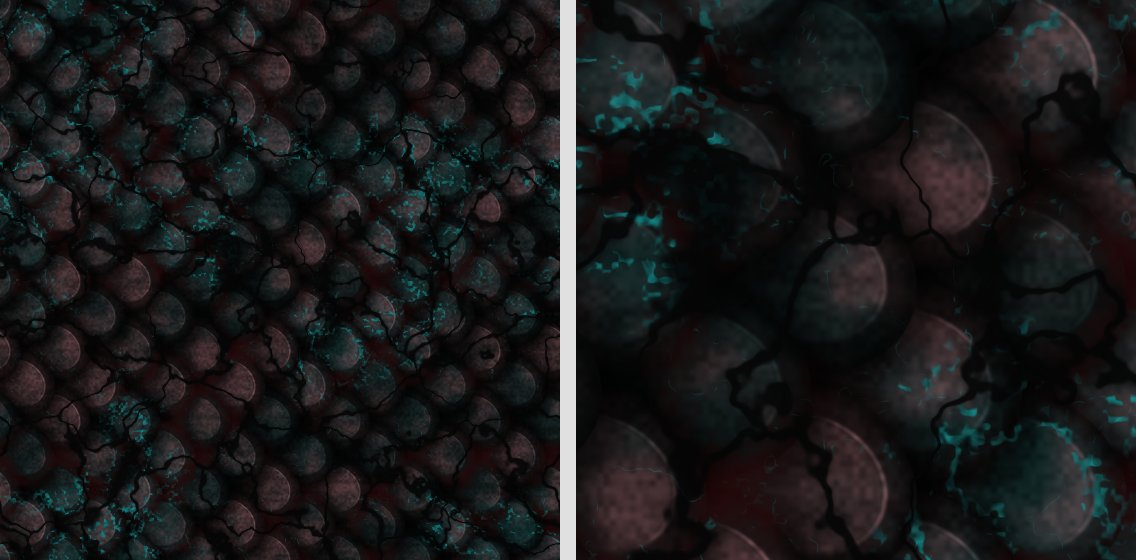
Left: the whole. Right: its middle third, enlarged.
Give the GLSL for this texture, as a WebGL 2 fragment shader.

```glsl
#version 300 es
precision highp float;
// Dark overlapping hide scales pointing right, on a staggered 8 by 8 lattice.
// Half columns are painted right to left so each scale covers its right neighbours;
// periodic noise then adds dust, grain, teal flecks and a web of dark cracks.
#define REPEATS 8.0
#define TILT 0.13
#define FIRST_CENTER vec2(0.25, 0.53)
#define CRACK_CELLS 7.0
#define CRACK_WIDTH 0.075
#define FLECK_AMOUNT 0.95
#define GAP_COLOR vec3(0.022, 0.023, 0.024)
#define SLATE_COLOR vec3(0.085, 0.135, 0.135)
#define DUST_COLOR vec3(0.270, 0.185, 0.195)
#define TEAL_COLOR vec3(0.070, 0.460, 0.460)
#define RED_COLOR vec3(0.100, 0.012, 0.015)

uniform vec2 u_resolution;
out vec4 fragColor;

float hash(vec2 p) {
    vec3 q = fract(vec3(p.xyx) * 0.1031);
    q += dot(q, q.yzx + 33.33);
    return fract((q.x + q.y) * q.z);
}

// Value noise that wraps after "period" lattice steps
float noise(vec2 p, vec2 period) {
    vec2 i = floor(p), f = fract(p);
    f = f * f * (3.0 - 2.0 * f);
    vec2 a = mod(i, period), b = mod(i + 1.0, period);
    return mix(mix(hash(a), hash(vec2(b.x, a.y)), f.x),
               mix(hash(vec2(a.x, b.y)), hash(b), f.x), f.y);
}

float fbm(vec2 uv, float cells) {
    float sum = 0.0, amp = 0.516;
    for (int i = 0; i < 5; i++) {
        sum += amp * noise(uv * cells + float(i) * 17.3, vec2(cells));
        cells *= 2.0;
        amp *= 0.5;
    }
    return sum;
}

// Gap between nearest and second nearest cell point: zero along a crack
float crackDistance(vec2 p) {
    vec2 cell = floor(p);
    float nearest = 9.0, second = 9.0;
    for (int y = -1; y <= 1; y++)
    for (int x = -1; x <= 1; x++) {
        vec2 c = cell + vec2(x, y), id = mod(c, CRACK_CELLS);
        float d = distance(p, c + vec2(hash(id + 3.7), hash(id + 41.2)));
        second = min(second, max(nearest, d));
        nearest = min(nearest, d);
    }
    return second - nearest;
}

// Colour of one scale; d is measured from its centre in lattice units
vec3 scaleColor(vec2 d, float outer, float seed, float dust, float texture1) {
    vec2 radius = vec2(d.x > 0.0 ? 0.41 : 0.52, 0.325 + 0.025 * seed);
    float inner = length(d / radius);
    float dome = 1.0 - smoothstep(0.86, 1.04, inner);
    float light = mix(0.35, 1.0, smoothstep(-0.45, 0.25, d.x));
    float pink = smoothstep(0.30, 0.85, dust * 0.75 + seed * 0.42);
    vec3 base = mix(SLATE_COLOR, DUST_COLOR, pink) * texture1;
    float edge = 1.0 - smoothstep(0.78, 1.0, outer);
    vec3 col = base * light * mix(0.22 + 0.25 * edge, 1.12, dome);
    // Thin lit crescent on the tip
    float rim = 1.0 - smoothstep(0.0, 0.05, abs(inner - 0.95));
    rim *= smoothstep(0.05, 0.35, d.x + 0.3 * d.y);
    return col + rim * base * (0.35 + 0.5 * seed);
}

void main() {
    vec2 uv = gl_FragCoord.xy / u_resolution;
    vec2 p = uv * REPEATS;
    float pixel = REPEATS / min(u_resolution.x, u_resolution.y);

    // Surface noises shared by all parts
    float dust = fbm(uv, 22.0);
    float grain = noise(uv * 256.0, vec2(256.0));
    float streak = noise(uv * vec2(18.0, 150.0), vec2(18.0, 150.0));
    float texture1 = 0.50 + 0.40 * grain + 0.25 * streak + 0.5 * (dust - 0.5);

    // Scales, from the lowest layer on the right to the top one on the left
    vec3 col = GAP_COLOR;
    float halfColumn = floor((p.x - FIRST_CENTER.x) * 2.0);
    for (int k = 2; k >= -1; k--) {
        float column = halfColumn + float(k);
        float shift = mod(column, 2.0) * 0.5;
        float dx = p.x - FIRST_CENTER.x - column * 0.5;
        float y = p.y + TILT * dx - FIRST_CENTER.y - shift;
        float row = floor(y + 0.5);
        float seed = hash(mod(vec2(column, row), vec2(2.0 * REPEATS, REPEATS)) + 5.3);
        vec2 d = vec2(dx, y - row);
        vec2 radius = vec2(dx > 0.0 ? 0.54 : 0.95, 0.455 + 0.03 * seed);
        float outer = length(d / radius);
        float dist = (outer - 1.0) * 0.45;
        col *= mix(0.38, 1.0, smoothstep(-0.02, 0.20, dist));
        float cover = 1.0 - smoothstep(-pixel, pixel, dist);
        col = mix(col, scaleColor(d, outer, seed, dust, texture1), cover);
    }
    float exposed = smoothstep(0.015, 0.085, col.g);
    col += RED_COLOR * (1.0 - exposed) * smoothstep(0.5, 0.75, fbm(uv, 12.0));

    // Cracks, bent by noise and varying in width
    vec2 bend = vec2(fbm(uv, 9.0), fbm(uv + 0.37, 9.0)) - 0.5;
    float crack = crackDistance(uv * CRACK_CELLS + bend * 1.5);
    float width = CRACK_WIDTH * (0.25 + 1.1 * noise(uv * 11.0, vec2(11.0)));

    // Teal flecks: broken contour lines gathered in patches and beside cracks
    float patches = smoothstep(0.53, 0.70, fbm(uv + 0.61, 6.0));
    float field = fbm(uv + bend * 0.08, 26.0);
    float veins = 1.0 - smoothstep(0.015, 0.07, abs(field - 0.5));
    float threads = 1.0 - smoothstep(0.003, 0.012, abs(dust - 0.57));
    float speckle = smoothstep(0.42, 0.68, noise(uv * 230.0 + 9.0, vec2(230.0)));
    float beside = 1.0 - smoothstep(0.05, 0.22, crack);
    float flecks = veins * patches * (0.75 + 0.5 * beside) + threads * (0.22 + 0.3 * beside);
    flecks *= speckle * mix(0.3, 1.0, exposed) * FLECK_AMOUNT;
    col += SLATE_COLOR * vec3(0.0, 0.35, 0.35) * patches * exposed;
    col = mix(col, TEAL_COLOR * (0.7 + 0.6 * grain), clamp(flecks, 0.0, 1.0));

    float line = 1.0 - smoothstep(width * 0.35, width + pixel * 0.5, crack);
    col *= 1.0 - 0.25 * (1.0 - smoothstep(0.0, 0.2, crack));
    col = mix(col, GAP_COLOR * 0.8, line * 0.88);
    fragColor = vec4(col, 1.0);
}
```
